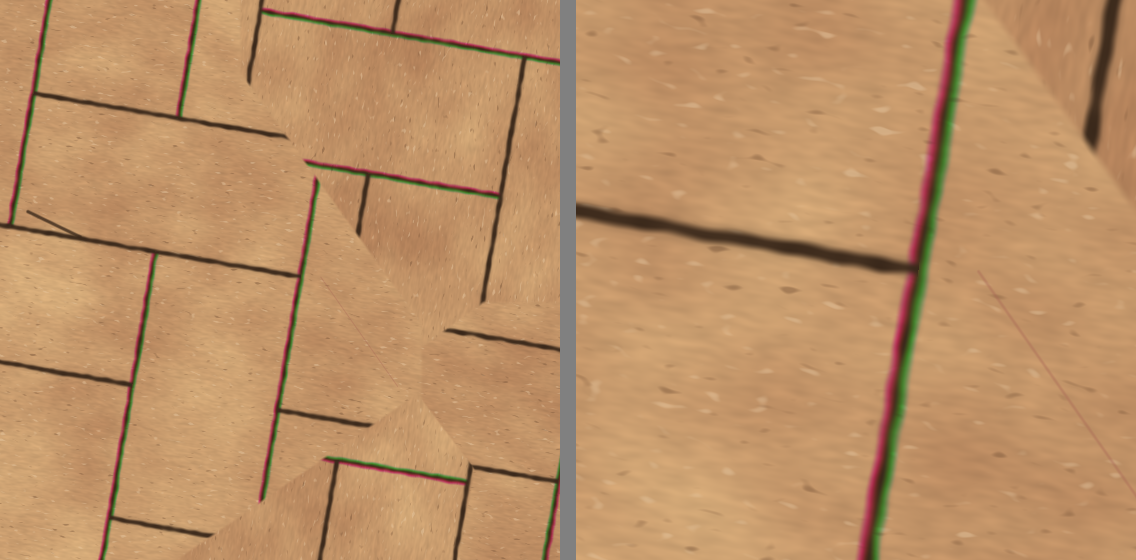
Left, the full canvas; right, a detail of the centre.
Reproduce this texture procedurally as a WebGL 1 fragment shader.

```glsl
precision highp float;
// Tilted sandstone paving: four patches of herringbone slabs meeting at seams.
// Each patch is a lattice of half slabs whose inner edges are left out; joints
// are dark, some with their colour channels shifted, over streaked noise stone.
uniform vec2 u_resolution;

const float TILT = 0.171;            // radians, clockwise
const float JOINT_HALF_WIDTH = 0.0037;
const float JOINT_SOFTNESS = 0.0028;
const float HALO_STRENGTH = 0.16;
const float SEAM_SOFTNESS = 0.004;
const float WOBBLE = 0.0024;
const float STREAK_STRENGTH = 0.075;
const float FLECK_STRENGTH = 0.46;
const float BROAD_STRENGTH = 1.25;
const vec3 CHANNEL_SHIFT = vec3(0.0017, -0.0021, 0.0006);
const vec3 STONE = vec3(0.742, 0.556, 0.390);
const vec3 STONE_WARM = vec3(0.815, 0.645, 0.455);
const vec3 JOINT_DARK = vec3(0.230, 0.160, 0.105);
const vec3 FLECK_LIGHT = vec3(0.900, 0.780, 0.630);
const vec3 FLECK_DARK = vec3(0.470, 0.330, 0.220);
const vec3 SCRATCH_PINK = vec3(0.660, 0.400, 0.330);

vec2 hash2(vec2 p) {
  vec3 q = fract(p.xyx * vec3(0.1031, 0.1030, 0.0973));
  q += dot(q, q.yzx + 33.33);
  return fract((q.xx + q.yz) * q.zy);
}

float cornerSlope(vec2 cell, vec2 offset) {
  return dot(hash2(cell) * 2.0 - 1.0, offset);
}

float gradientNoise(vec2 p) {
  vec2 i = floor(p), f = fract(p);
  vec2 s = f * f * f * (f * (f * 6.0 - 15.0) + 10.0);
  vec2 e = vec2(1.0, 0.0);
  return mix(mix(cornerSlope(i, f), cornerSlope(i + e, f - e), s.x),
             mix(cornerSlope(i + e.yx, f - e.yx), cornerSlope(i + 1.0, f - 1.0), s.x), s.y);
}

float band(float d, float halfWidth, float softness) {
  float soft = max(softness, 0.75 / min(u_resolution.x, u_resolution.y));
  return 1.0 - smoothstep(halfWidth - soft, halfWidth + soft, abs(d));
}

float segmentDistance(vec2 p, vec2 a, vec2 b) {
  vec2 ab = b - a;
  return length(p - a - ab * clamp(dot(p - a, ab) / dot(ab, ab), 0.0, 1.0));
}

// Fine streaks and small flecks stretched along g.x
vec3 stone(vec2 g, float warmth) {
  float broad = gradientNoise(g * 5.0 + 7.0) + 0.7 * gradientNoise(g * vec2(12.0, 19.0) + 3.0);
  float streak = gradientNoise(g * vec2(38.0, 150.0)) + 0.8 * gradientNoise(g * vec2(80.0, 250.0) + 31.0);
  vec3 col = mix(STONE, STONE_WARM, clamp(warmth + BROAD_STRENGTH * broad, -0.5, 1.3));
  col *= 1.0 + STREAK_STRENGTH * streak;
  float light = gradientNoise(g * vec2(70.0, 175.0) + 53.0);
  float dark = gradientNoise(g * vec2(64.0, 180.0) + 97.0);
  col = mix(col, FLECK_LIGHT, FLECK_STRENGTH * smoothstep(0.24, 0.55, light));
  return mix(col, FLECK_DARK, FLECK_STRENGTH * smoothstep(0.28, 0.60, dark));
}

// fringe: 0 is a dark joint, +1 or -1 puts red on the low or high side
vec3 paintJoint(vec3 col, float d, float fringe, float wear, float present) {
  float width = JOINT_HALF_WIDTH * (1.0 + 0.5 * wear);
  vec3 side = vec3(d) - fringe * CHANNEL_SHIFT;
  vec3 cover = vec3(band(side.r, width, JOINT_SOFTNESS),
                    band(side.g, width, JOINT_SOFTNESS),
                    band(side.b, width, JOINT_SOFTNESS));
  col *= 1.0 - HALO_STRENGTH * present * band(d, 0.0055, 0.0045);
  return mix(col, JOINT_DARK, cover * present * (0.95 + 0.15 * wear));
}

// Herringbone by diagonal index: 1,2 = left,right half; 3,0 = upper,lower half
vec3 paving(vec2 uv, vec2 origin, vec2 pitch, float phase, vec2 fringe, float warmth) {
  vec2 rough = vec2(gradientNoise(uv * 38.0), gradientNoise(uv * 38.0 + 19.0));
  vec2 q = (uv + WOBBLE * rough - origin) / pitch;
  vec2 cell = floor(q), line = floor(q + 0.5);
  vec2 d = (q - line) * pitch;
  float k = mod(cell.x + cell.y + phase, 4.0);
  float kLeft = mod(line.x - 1.0 + cell.y + phase, 4.0);
  float kAbove = mod(cell.x + line.y - 1.0 + phase, 4.0);
  vec2 present = step(0.5, abs(vec2(kLeft, kAbove) - vec2(1.0, 3.0)));
  vec2 slab = cell - vec2(step(abs(k - 2.0), 0.5), step(k, 0.5));
  float tone = 0.4 * (hash2(slab + 17.0 * phase + 40.0).x - 0.5);
  vec3 col = stone(abs(fringe.x) > 0.5 ? uv : uv.yx, warmth + tone);
  float wear = gradientNoise(uv * 55.0 + 11.0);
  col = paintJoint(col, d.y, fringe.y, wear, present.y);
  return paintJoint(col, d.x, fringe.x, wear, present.x);
}

float past(float d) {
  return smoothstep(-SEAM_SOFTNESS, SEAM_SOFTNESS, d);
}

void main() {
  vec2 p = gl_FragCoord.xy / u_resolution;
  p.y = 1.0 - p.y;                   // measured downward from the top
  float c = cos(TILT), s = sin(TILT);
  vec2 uv = vec2(c * p.x + s * p.y, c * p.y - s * p.x);

  // Patches: left, upper right, right corner, bottom
  vec3 left = paving(uv, vec2(0.087, 0.154), vec2(0.263, 0.2415), 1.0, vec2(1.0, 0.0), 0.52);
  vec3 upper = paving(uv, vec2(0.4616, -0.060), vec2(0.2395, 0.2535), 1.0, vec2(0.0, 1.0), 0.25);
  vec3 corner = paving(uv, vec2(1.129, 0.678), vec2(0.32, 0.2331), 0.0, vec2(-1.0, 0.0), 0.28);
  vec3 bottom = paving(uv, vec2(0.733, 0.707), vec2(0.237, 0.247), 3.0, vec2(0.0, -1.0), 0.24);

  // Seams
  float leftSeam = clamp(0.43 + 0.72 * (p.y - 0.13), 0.43, 0.753);
  float cornerSeam = max(0.54, 1.174 - 0.735 * p.x);
  float inBottom = past(p.y - 1.2175 + 0.69 * p.x) * past(0.977 - uv.x)
                 * past(p.y - 0.716 - 1.32 * (p.x - 0.755));
  vec3 col = mix(left, mix(upper, corner, past(p.y - cornerSeam)), past(p.x - leftSeam));
  col = mix(col, bottom, inBottom);

  // Scratches
  float darkScratch = segmentDistance(p, vec2(0.05, 0.378), vec2(0.143, 0.423));
  float pinkScratch = segmentDistance(p, vec2(0.573, 0.495), vec2(0.71, 0.69));
  col = mix(col, JOINT_DARK, 0.8 * band(darkScratch, 0.0028, 0.0020));
  col = mix(col, SCRATCH_PINK, 0.4 * band(pinkScratch, 0.0008, 0.0008));
  gl_FragColor = vec4(col, 1.0);
}
```
